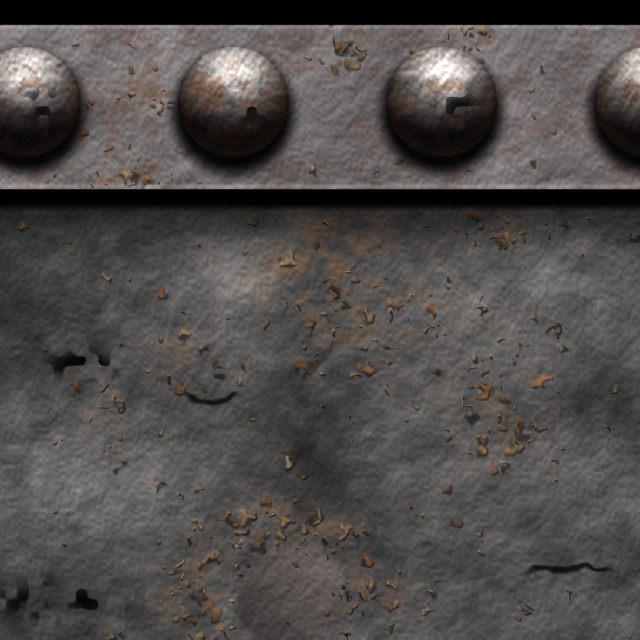
This texture is drawn by a WebGL 2 fragment shader. Its source:

```glsl
#version 300 es
precision highp float;
// Weathered steel plate under a riveted band, with rust flakes, pits and a worn dome.
uniform vec2 u_resolution;
out vec4 fragColor;

float hash(vec2 p) {
  vec3 q = fract(p.xyx * vec3(0.1031, 0.103, 0.0973));
  q += dot(q, q.yzx + 33.33);
  return fract((q.x + q.y) * q.z);
}
float noise(vec2 p) {
  vec2 i = floor(p), f = fract(p);
  f = f * f * (3.0 - 2.0 * f);
  return mix(mix(hash(i), hash(i + vec2(1, 0)), f.x),
             mix(hash(i + vec2(0, 1)), hash(i + vec2(1, 1)), f.x), f.y);
}
float fbm(vec2 p) {
  float sum = 0.0, amp = 0.5;
  for (int i = 0; i < 5; i++, amp *= 0.5) {
    sum += amp * noise(p);
    p = mat2(1.6, 1.2, -1.2, 1.6) * p + 7.3;
  }
  return sum;
}
// Soft elliptical spot: center, then size
float spot(vec2 p, float x, float y, float w, float h) {
  vec2 q = (p - vec2(x, y)) / vec2(w, h);
  return exp(-dot(q, q));
}
// Surface relief: broad lumps, diagonal scrapes and fine grain
float relief(vec2 p) {
  vec2 scrape = vec2(p.x * 0.75 + p.y * 0.66, p.y * 0.75 - p.x * 0.66);
  return fbm(p * 13.0) + 0.12 * noise(p * 190.0)
    + 0.35 * fbm(scrape * vec2(8, 30) + 5.0 * fbm(p * 4.0));
}
// Where rust gathers on plate and band
float rustZone(vec2 p) {
  return 0.75 * spot(p, 0.42, 0.18, 0.06, 0.04) + 0.9 * spot(p, 0.30, 0.08, 0.05, 0.08)
    + 0.8 * spot(p, 0.57, 0.07, 0.06, 0.04) + 0.6 * spot(p, 0.53, 0.17, 0.06, 0.03)
    + 0.5 * spot(p, 0.58, 0.50, 0.12, 0.08) + 0.5 * spot(p, 0.28, 0.44, 0.05, 0.05)
    + 0.5 * spot(p, 0.18, 0.35, 0.04, 0.05) + 0.8 * spot(p, 0.78, 0.64, 0.04, 0.03)
    + 0.4 * spot(p, 0.77, 0.37, 0.08, 0.12) + 0.7 * spot(p, 0.54, 0.92, 0.04, 0.04)
    + 0.7 * spot(p, 0.16, 0.72, 0.08, 0.02) + 0.8 * spot(p, 0.74, 0.94, 0.03, 0.03)
    + 0.7 * spot(p, 0.23, 0.86, 0.05, 0.03);
}
// Scattered flakes: x = cover, y = shadow, z = tint
vec3 flakes(vec2 p, float scale) {
  vec2 q = p * scale + 0.9 * vec2(noise(p * 95.0), noise(p * 95.0 + 31.0)) - 0.45;
  vec3 result = vec3(0);
  for (int k = 0; k < 9; k++) {
    vec2 cell = floor(q) + vec2(k % 3, k / 3) - 1.0;
    vec2 center = cell + 0.2 + 0.6 * vec2(hash(cell), hash(cell + 17.0));
    float present = step(hash(cell + 41.0), 0.02 + 0.65 * rustZone(center / scale));
    float radius = mix(0.16, 0.48, pow(hash(cell + 5.0), 2.0));
    float cover = present * smoothstep(radius, radius * 0.2, length(q - center));
    float shadow = present * smoothstep(radius * 1.3, radius * 0.4, length(q - center + vec2(-0.08, 0.18)));
    if (cover > result.x) result.z = hash(cell + 9.0);
    result.xy = max(result.xy, vec2(cover, shadow));
  }
  return result;
}
float crack(vec2 p, float x, float y, float reach, float bend) {
  vec2 q = p - vec2(x, y);
  q.y -= bend * q.x * q.x + 0.012 * (noise(p * 60.0) - 0.5);
  return smoothstep(0.007, 0.001, abs(q.y)) * smoothstep(reach, reach * 0.6, abs(q.x));
}
void main() {
  vec2 p = gl_FragCoord.xy / u_resolution, tilt = vec2(-0.001, 0.003);
  float px = 1.0 / u_resolution.y, band = smoothstep(0.704 - px, 0.704 + px, p.y);
  float bump = relief(p - tilt) - relief(p + tilt);
  float mottle = fbm(p * 8.0 + 3.0) - 0.48, grime = fbm(p * 34.0 + 9.0);
  // Plate and band tone
  float tone = 0.32 + 0.14 * mottle + 0.16 * (grime - 0.48)
    + 0.10 * spot(p, 0.37, 0.56, 0.08, 0.07) + 0.09 * spot(p, 0.15, 0.24, 0.16, 0.1)
    + 0.07 * spot(p, 0.78, 0.52, 0.17, 0.14) + 0.05 * spot(p, 0.7, 0.25, 0.14, 0.08)
    - 0.10 * spot(p, 0.49, 0.30, 0.07, 0.1) - 0.09 * spot(p, 0.56, 0.14, 0.08, 0.05)
    - 0.10 * spot(p, 0.05, 0.54, 0.17, 0.15) - 0.08 * spot(p, 0.95, 0.37, 0.08, 0.08)
    - 0.09 * spot(p, 0.06, 0.05, 0.15, 0.09);
  vec3 color = mix(tone * vec3(1.01, 1, 0.99), (0.45 + 0.18 * mottle) * vec3(1.03, 0.99, 0.98), band);
  // Rust stains
  float stain = rustZone(p) * 0.7 + 0.7 * spot(p, 0.5, 0.6, 0.12, 0.09);
  color = mix(color, vec3(0.45, 0.32, 0.22), 0.75 * min(stain, 1.0) * smoothstep(0.38, 0.62, grime));
  color = mix(color, vec3(0.4, 0.29, 0.27), 0.35 * band * smoothstep(0.5, 0.7, grime));
  // Worn dome
  vec2 d = (p - vec2(0.456, 0.068)) / 0.085;
  float dome = smoothstep(1.1, 0.85, length(d) + 0.5 * (grime - 0.5));
  color = mix(color, vec3(0.32, 0.29, 0.28) * (1.0 + 0.25 * d.y + 0.2 * d.x), 0.75 * dome);
  color *= clamp(1.0 + 1.5 * bump, 0.4, 1.8);
  // Flakes in two sizes, then pits and cracks
  for (int i = 0; i < 2; i++) {
    vec3 flake = flakes(p, i == 0 ? 34.0 : 62.0);
    vec3 ochre = mix(vec3(0.5, 0.31, 0.17), vec3(0.62, 0.53, 0.4), flake.z);
    color *= 1.0 - 0.5 * flake.y;
    color = mix(color, ochre * (0.6 + 0.8 * grime + bump), 0.75 * flake.x * (1.0 - 0.6 * dome));
  }
  float pits = spot(p, 0.09, 0.06, 0.09, 0.025) + spot(p, 0.13, 0.43, 0.05, 0.02);
  color *= 1.0 - 0.9 * smoothstep(0.5, 0.68, noise(p * 55.0)) * min(1.0, 1.4 * pits);
  color *= 1.0 - 0.75 * min(1.0, crack(p, 0.33, 0.375, 0.05, 5.0) + crack(p, 0.89, 0.113, 0.08, -1.5));
  // Band edges and the shadow below
  color *= 1.0 - (1.0 - band) * 0.5 * smoothstep(0.59, 0.68, p.y);
  color *= 1.0 - (1.0 - band) * 0.98 * smoothstep(0.667, 0.684, p.y);
  color += 0.1 * band * smoothstep(0.007, 0.0, abs(abs(p.y - 0.834) - 0.125));
  // Row of rivets
  float index = round((p.x - 0.039) / 0.3255);
  vec2 q = (p - vec2(0.039 + 0.3255 * index, 0.841)) / 0.086;
  float r = length(q);
  color *= 1.0 - 0.95 * band * smoothstep(1.3, 0.9, length(q + vec2(0, 0.2)));
  float light = max(0.0, dot(vec2(q.y, sqrt(max(0.0, 1.0 - r * r))), vec2(0.77, 0.64)));
  vec3 metal = mix(vec3(0.04, 0.03, 0.03), vec3(0.6, 0.57, 0.55), pow(light, 1.4));
  metal += 0.42 * spot(q, 0.04, 0.48, 0.42, 0.4);
  float rust = max(0.8 * smoothstep(0.5, 0.62, fbm(q * 3.2 + index * 8.0 + 4.0)) * smoothstep(0.9, 0.1, q.y),
    0.85 * smoothstep(0.68, 0.95, r) * smoothstep(0.6, -0.1, q.y));
  metal = mix(metal, vec3(0.5, 0.34, 0.26) * (0.2 + 0.95 * light), 0.75 * rust);
  float gouge = spot(q, 0.3, -0.08, 0.36, 0.3) * smoothstep(0.42, 0.6, noise(q * 6.0 + index * 5.0));
  metal *= (1.0 - 0.8 * gouge) * clamp(1.0 + 2.2 * bump, 0.5, 1.6);
  color = mix(color, metal, smoothstep(1.0 + 12.0 * px, 1.0 - 12.0 * px, r));
  color *= 1.0 - smoothstep(0.961 - px, 0.961 + px, p.y);
  fragColor = vec4(clamp(color, 0.0, 1.0), 1.0);
}
```
